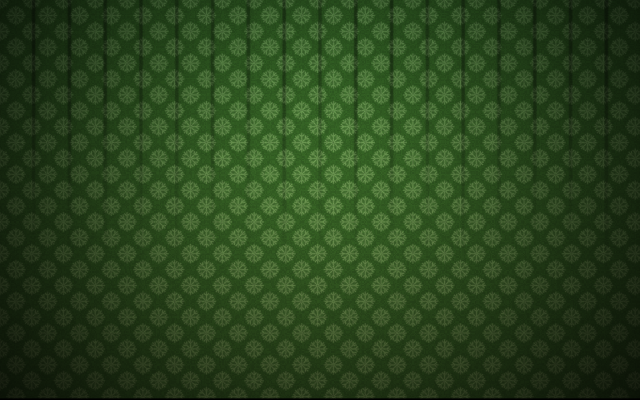
A Shadertoy shader for this pattern:

```glsl
// Green damask wall: staggered eight-armed flakes, fading panel seams and a soft spotlight.

// Lengths are in canvas heights unless noted
const float PERIOD       = 0.0794;               // flake spacing, both directions
const vec2  LATTICE      = vec2(-0.006, 1.001);  // a flake centre, x from the centre line
const float ARM_LONG     = 0.290;                // arm lengths, in periods
const float ARM_SHORT    = 0.270;
const float ARM_HALF     = 0.018;                // arm half width, in periods
const float ARM_BLUR     = 0.030;                // arm edge softness, in periods
const float LINE_INK     = 0.62;
const float BACKING_INK  = 0.20;
const float SEAM_SPACING = 0.0895;
const float SEAM_HALF    = 0.0045;
const float SEAM_DARK    = 0.42;
const vec2  LIGHT_POS    = vec2(0.0, 0.615);     // x from the centre, y from the bottom
const vec2  LIGHT_SIZE   = vec2(0.78, 0.69);
const float AMBIENT      = 0.04;
const float GRAIN_CELLS  = 320.0;                // grain cells per canvas height
const float GRAIN        = 0.14;
const float BORDER       = 0.004;
const vec3  WALL_COLOR   = vec3(0.215, 0.380, 0.142);
const vec3  FLAKE_COLOR  = vec3(0.490, 0.630, 0.360);
const vec2  RED_TINT     = vec2(1.06, 0.90);     // red scale at the bottom and the top
const float PI           = 3.14159265;

float hash(vec2 p)
{
    return fract(sin(dot(p, vec2(127.1, 311.7))) * 43758.5453);
}

float segmentDistance(vec2 p, vec2 a, vec2 b)
{
    vec2 pa = p - a, ba = b - a;
    return length(pa - ba * clamp(dot(pa, ba) / dot(ba, ba), 0.0, 1.0));
}

// Nearest flake centre on a lattice with every other row shifted by half
vec2 staggeredCell(vec2 g)
{
    vec2 a = fract(g + 0.5) - 0.5;
    vec2 b = fract(g) - 0.5;
    return dot(a, a) < dot(b, b) ? a : b;
}

// Distance to the flake, folded onto one arm with a pair of branches
float flakeDistance(vec2 p)
{
    float sector = PI / 4.0;
    float turn = atan(p.y, p.x) / sector + 0.5;
    float angle = (fract(turn) - 0.5) * sector;
    float arm = mix(ARM_LONG, ARM_SHORT, mod(floor(turn), 2.0));
    vec2 q = length(p) * vec2(cos(angle), abs(sin(angle))) / arm;
    float d = segmentDistance(q, vec2(0.08, 0.0), vec2(1.0, 0.0));
    d = min(d, segmentDistance(q, vec2(0.62, 0.0), vec2(0.86, 0.24)));
    return d * arm;
}

// Darkness of the vertical seams, each with its own depth and length
float seams(vec2 p, float pixel)
{
    float id = floor(p.x / SEAM_SPACING + 0.5);
    float x = abs(p.x - id * SEAM_SPACING);
    float depth = mix(0.75, 1.0, hash(vec2(id, 3.0)));
    float end = mix(0.20, 0.32, hash(vec2(id, 8.0)));
    float core = 1.0 - smoothstep(SEAM_HALF * 0.4, SEAM_HALF + pixel, x);
    float shade = exp(-x / 0.008);
    return depth * (0.75 * core + 0.2 * shade) * smoothstep(end, 0.90, p.y);
}

void mainImage(out vec4 fragColor, in vec2 fragCoord)
{
    float pixel = 1.0 / iResolution.y;
    vec2 p = vec2(fragCoord.x - 0.5 * iResolution.x, fragCoord.y) * pixel;

    // Printed flakes over a faint round backing
    vec2 cell = staggeredCell((p - LATTICE) / PERIOD);
    float soft = max(0.7 * pixel / PERIOD, ARM_BLUR);
    float lines = 1.0 - smoothstep(ARM_HALF - soft, ARM_HALF + soft, flakeDistance(cell));
    float backing = 1.0 - smoothstep(0.20, 0.32, length(cell));
    vec3 color = mix(WALL_COLOR, FLAKE_COLOR, LINE_INK * lines + BACKING_INK * backing);

    // Cloth grain and the shift from olive to green with height
    color *= 1.0 + GRAIN * (hash(floor(p * GRAIN_CELLS)) - 0.5);
    color.r *= mix(RED_TINT.x, RED_TINT.y, p.y);

    // Seams, spotlight and bottom edge
    color *= 1.0 - SEAM_DARK * seams(p, pixel);
    vec2 away = (p - LIGHT_POS) / LIGHT_SIZE;
    color *= AMBIENT + (1.0 - AMBIENT) * exp(-dot(away, away));
    color *= smoothstep(BORDER - pixel * 0.5, BORDER + pixel * 0.5, p.y);

    fragColor = vec4(color, 1.0);
}
```
